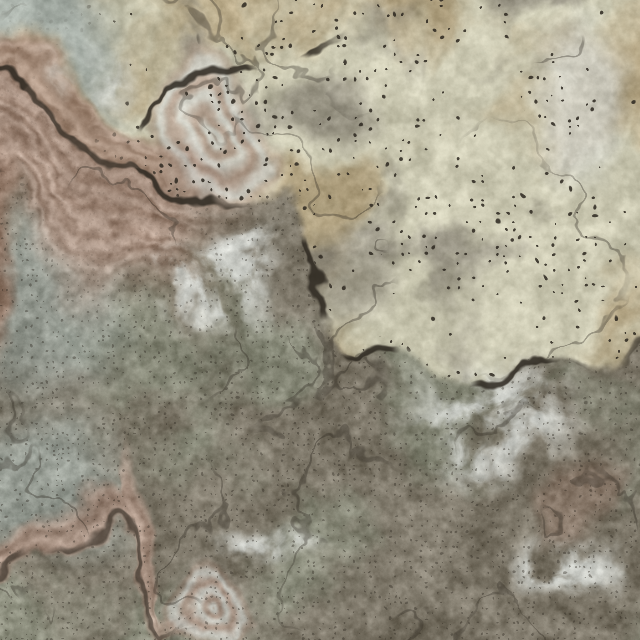
This texture is drawn by a Shadertoy shader. Its source:

```glsl
// Weathered agate slab: chalky cream crust over speckled grey-brown stone,
// with pink banded veins, pale mineral patches, dark cracks and small pits.
// Regions come from warped boundary curves; noise supplies clouds and grain.

const vec3 STONE = vec3(0.49, 0.465, 0.41);
const vec3 MOSS = vec3(0.55, 0.57, 0.50);
const vec3 CREAM = vec3(0.80, 0.79, 0.70);
const vec3 OCHRE = vec3(0.70, 0.64, 0.51);
const vec3 ASH = vec3(0.54, 0.52, 0.47);
const vec3 BLUE_GREY = vec3(0.60, 0.63, 0.60);
const vec3 PINK = vec3(0.65, 0.55, 0.49);
const vec3 RUST = vec3(0.50, 0.38, 0.31);
const vec3 CHALK = vec3(0.83, 0.84, 0.82);
const vec3 CRACK = vec3(0.17, 0.15, 0.12);

float hash(vec2 p) {
    vec3 q = fract(vec3(p.xyx) * 0.1031);
    q += dot(q, q.yzx + 33.33);
    return fract((q.x + q.y) * q.z);
}

float noise(vec2 p) {
    vec2 i = floor(p), f = fract(p);
    f = f * f * (3.0 - 2.0 * f);
    return mix(mix(hash(i), hash(i + vec2(1, 0)), f.x),
               mix(hash(i + vec2(0, 1)), hash(i + vec2(1, 1)), f.x), f.y);
}

float fbm(vec2 p) {
    float sum = 0.0, amp = 0.5;
    for (int i = 0; i < 5; i++) {
        sum += amp * noise(p);
        p = mat2(1.6, 1.2, -1.2, 1.6) * p + 7.3;
        amp *= 0.5;
    }
    return sum / 0.97;
}

// Soft elliptical mask
float blob(vec2 p, vec2 centre, vec2 radius) {
    return 1.0 - smoothstep(0.45, 1.25, length((p - centre) / radius));
}

float line(float d, float width) {
    return 1.0 - smoothstep(width * 0.3, width, abs(d));
}

// Heights of the three main seams
float crustSeam(float x) {
    return 0.87 - 0.16 * smoothstep(0.0, 0.27, x) - 0.28 * smoothstep(0.41, 0.58, x)
        + 0.012 * sin(x * 31.0);
}

float upperSeam(float x) {
    return 0.78 + 0.11 * smoothstep(0.18, 0.29, x) + 0.05 * smoothstep(0.3, 0.55, x);
}

float lobeSeam(float x) {
    return 0.09 + 0.095 * smoothstep(0.0, 0.17, x) - 0.19 * smoothstep(0.2, 0.27, x);
}

// Vertical offset divided by slope length gives near-true distance
float seamDistance(float y, float height, float nextHeight) {
    float slope = (nextHeight - height) / 0.005;
    return (y - height) / sqrt(1.0 + slope * slope);
}

// Irregular dots, one at most per cell
float pits(vec2 p, float scale, float density) {
    vec2 q = p * scale + 0.5 * vec2(noise(p * scale), noise(p * scale + 40.0));
    vec2 cell = floor(q);
    vec2 centre = 0.32 + 0.36 * vec2(hash(cell + 3.1), hash(cell + 8.7));
    float radius = mix(0.14, 0.34, hash(cell + 21.0));
    float dotMask = 1.0 - smoothstep(radius * 0.5, radius, length(fract(q) - centre));
    return dotMask * step(hash(cell + 57.0), density);
}

// Concentric mineral rings around a pale heart
vec3 agate(vec3 col, vec2 p, vec2 centre, float size) {
    float r = length((p - centre) * vec2(1.15, 0.9)) / size;
    vec3 ring = mix(PINK, CHALK, 0.5 + 0.4 * sin(r * 19.0));
    return mix(col, ring, 0.75 * (1.0 - smoothstep(0.7, 1.1, r)));
}

void mainImage(out vec4 fragColor, in vec2 fragCoord) {
    vec2 uv = fragCoord / iResolution.xy;
    vec2 warp = vec2(fbm(uv * 7.0), fbm(uv * 7.0 + 31.0)) - 0.5;
    vec2 p = uv + 0.11 * warp;
    float cloud = fbm(p * 6.0 + 12.0);
    float detail = fbm(p * 24.0);
    float grain = fbm(uv * 95.0);

    float crust = seamDistance(p.y, crustSeam(p.x), crustSeam(p.x + 0.005));
    float upper = seamDistance(p.y, upperSeam(p.x), upperSeam(p.x + 0.005));
    float lobe = seamDistance(p.y, lobeSeam(p.x), lobeSeam(p.x + 0.005));
    float left = 1.0 - smoothstep(0.22, 0.42, p.x);

    // Grey-brown ground with greenish and blue-grey clouds
    vec3 col = mix(STONE, MOSS, smoothstep(0.42, 0.7, cloud) * 0.7);
    col = mix(col, MOSS, 0.7 * blob(p, vec2(0.44, 0.44), vec2(0.08, 0.07)));
    col = mix(col, BLUE_GREY, 0.8 * blob(p, vec2(0.08, 0.53), vec2(0.12, 0.16)));
    col = mix(col, BLUE_GREY, 0.85 * blob(p, vec2(0.05, 0.24), vec2(0.17, 0.12)));

    // Cream crust with ochre and ash stains
    vec3 crustCol = mix(OCHRE, CREAM, smoothstep(0.28, 0.56, cloud));
    crustCol = mix(crustCol, ASH, 0.75 * smoothstep(0.52, 0.7, fbm(p * 7.0 + 70.0)));
    crustCol = mix(crustCol, ASH, 0.7 * blob(p, vec2(0.52, 0.84), vec2(0.08, 0.06)));
    crustCol = mix(crustCol, ASH, 0.6 * blob(p, vec2(0.56, 0.57), vec2(0.08, 0.1)));
    crustCol = mix(crustCol, CHALK, 0.7 * blob(p, vec2(0.9, 0.83), vec2(0.08, 0.12)));
    float inCrust = smoothstep(-0.008, 0.012, crust);
    col = mix(col, crustCol, inCrust);
    float corner = 1.0 - smoothstep(0.12, 0.24, p.x);
    col = mix(col, BLUE_GREY + 0.06, inCrust * corner * smoothstep(0.05, 0.09, crust));

    // Pink bands following the seams
    float bands = 0.5 + 0.5 * sin(crust * 190.0 + 9.0 * detail);
    vec3 bandCol = mix(mix(RUST, PINK, 0.6), PINK + 0.07, bands);
    float bandMask = smoothstep(-0.24, -0.12, crust) * (1.0 - smoothstep(0.05, 0.08, crust));
    col = mix(col, bandCol, 0.85 * bandMask * left);
    col = mix(col, RUST + 0.05, 0.8 * blob(p, vec2(-0.01, 0.57), vec2(0.04, 0.18)));
    float lobeBand = smoothstep(-0.012, 0.0, lobe) * (1.0 - smoothstep(0.02, 0.05, lobe));
    col = mix(col, PINK + 0.05 * sin(lobe * 250.0), 0.85 * lobeBand * left);
    col = agate(col, p, vec2(0.33, 0.81), 0.11);
    col = agate(col, p, vec2(0.34, 0.05), 0.075);

    // Pale mineral patches, broken up by streaks
    float patches = blob(p, vec2(0.77, 0.35), vec2(0.13, 0.1))
        + blob(p, vec2(0.39, 0.58), vec2(0.06, 0.09)) + blob(p, vec2(0.31, 0.55), vec2(0.09, 0.06))
        + blob(p, vec2(0.9, 0.13), vec2(0.1, 0.055)) + blob(p, vec2(0.43, 0.15), vec2(0.08, 0.025))
        + 0.7 * blob(p, vec2(0.15, 0.9), vec2(0.07, 0.05));
    col = mix(col, CHALK - 0.04, min(patches, 1.0) * smoothstep(0.3, 0.65, detail) * 0.9);
    col = mix(col, PINK, 0.5 * blob(p, vec2(0.9, 0.22), vec2(0.06, 0.06)));

    // Mottling and fine grain
    col += (detail - 0.5) * 0.22 + (grain - 0.5) * mix(0.24, 0.16, inCrust);

    // Cracks swell and fade along their length
    float breakUp = smoothstep(0.3, 0.55, noise(uv * 17.0 + 5.0));
    float cracks = line(crust, 0.007) * max(breakUp, 0.8 * left);
    cracks = max(cracks, line(upper, 0.008) * breakUp * smoothstep(0.17, 0.2, p.x) * (1.0 - smoothstep(0.5, 0.56, p.x)));
    cracks = max(cracks, 0.7 * line(lobe, 0.006) * breakUp * left);
    float hairline = line(fbm(p * 5.0 + 90.0) - 0.5, 0.012) * smoothstep(0.5, 0.7, noise(uv * 9.0));
    cracks = max(cracks, 0.4 * hairline);

    // Clustered crust pits and even ground speckles
    float cluster = smoothstep(0.45, 0.72, noise(uv * 8.0 + 17.0)) + line(crust, 0.035);
    float holes = pits(uv, 80.0, 0.02 + 0.22 * cluster) * inCrust * (1.0 - 0.9 * corner);
    float speckles = pits(uv, 125.0, 0.3) * (1.0 - inCrust) * (1.0 - 0.8 * left * bandMask);
    col = mix(col, CRACK, max(0.85 * max(cracks, holes), 0.38 * speckles));

    fragColor = vec4(clamp(col, 0.0, 1.0), 1.0);
}
```
